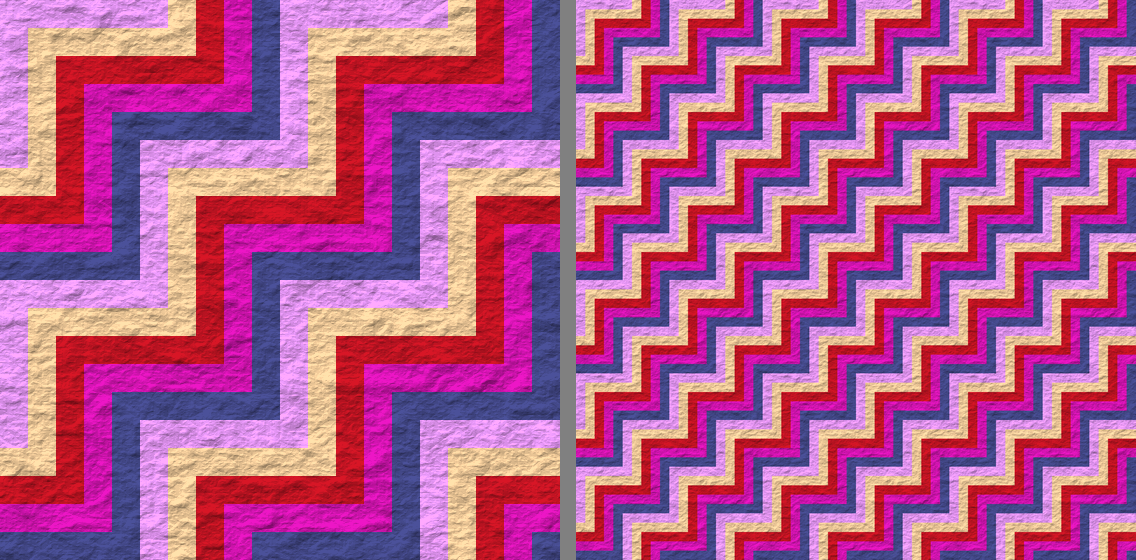
Left, the tile; right, the same tile 3 across and 3 down.
Write a three.js fragment shader that draws this pattern.

```glsl
varying vec2 vUv;

const float CELLS = 20.0;        // stripe widths across the canvas
const float COLOURS = 5.0;       // stripes in one staircase, also the step length
const float EDGE_SOFT = 0.0007;  // spacing of the edge smoothing samples
const vec3 LAVENDER = vec3(0.87, 0.57, 0.93);
const vec3 BEIGE = vec3(0.91, 0.765, 0.58);
const vec3 RED = vec3(0.73, 0.075, 0.13);
const vec3 MAGENTA = vec3(0.80, 0.075, 0.67);
const vec3 BLUE = vec3(0.255, 0.275, 0.52);

const vec2 GRAIN_FREQ = vec2(20.0, 27.0);  // whole numbers keep the grain seamless
const int GRAIN_OCTAVES = 4;
const vec2 LIGHT_DIR = vec2(-0.45, 0.89);
const float RELIEF_STEP = 0.0015;
const float RELIEF_GAIN = 0.0052;
const float SHADE_MIN = 0.62;
const float SHADE_MAX = 1.16;
const float MOTTLE = 0.10;

float hash(vec2 p) {
  vec3 q = fract(vec3(p.xyx) * 0.1031);
  q += dot(q, q.yzx + 33.33);
  return fract((q.x + q.y) * q.z);
}

// Dot of a random unit gradient with the offset from its lattice corner
float cornerSlope(vec2 corner, vec2 offset, vec2 period) {
  float angle = 6.2832 * hash(mod(corner, period) + period);
  return dot(vec2(cos(angle), sin(angle)), offset);
}

float wrappedNoise(vec2 uv, vec2 period) {
  vec2 p = uv * period;
  vec2 i = floor(p);
  vec2 f = p - i;
  vec2 w = f * f * f * (f * (f * 6.0 - 15.0) + 10.0);
  vec2 e = vec2(1.0, 0.0);
  float low = mix(cornerSlope(i, f, period),
                  cornerSlope(i + e, f - e, period), w.x);
  float high = mix(cornerSlope(i + e.yx, f - e.yx, period),
                   cornerSlope(i + 1.0, f - 1.0, period), w.x);
  return mix(low, high, w.y);
}

// Creased surface height: folded noise in halving octaves
float grainHeight(vec2 uv) {
  float height = 0.0;
  float amplitude = 1.0;
  vec2 period = GRAIN_FREQ;
  for (int k = 0; k < GRAIN_OCTAVES; k++) {
    float n = wrappedNoise(uv, period);
    height += amplitude * mix(n, abs(n), 0.5);
    amplitude *= 0.5;
    period *= 2.0;
  }
  return height;
}

float grainShade(vec2 uv) {
  float rise = grainHeight(uv) - grainHeight(uv + LIGHT_DIR * RELIEF_STEP);
  float mottle = MOTTLE * wrappedNoise(uv, vec2(11.0, 13.0));
  return clamp(1.0 + RELIEF_GAIN * rise / RELIEF_STEP + mottle, SHADE_MIN, SHADE_MAX);
}

vec3 stripeColour(float index) {
  if (index < 0.5) return LAVENDER;
  if (index < 1.5) return BEIGE;
  if (index < 2.5) return RED;
  if (index < 3.5) return MAGENTA;
  return BLUE;
}

// Nested right-angled steps, each flight shifted by one step length
vec3 staircase(vec2 uv) {
  vec2 cell = floor(vec2(uv.x, 1.0 - uv.y) * CELLS);
  float flight = floor((cell.y + 0.5) / COLOURS);
  float row = cell.y - flight * COLOURS;
  float column = mod(cell.x - flight * COLOURS + 0.5, 2.0 * COLOURS) - 0.5;
  return stripeColour(min(column, max(row, column - COLOURS)));
}

void main() {
  // Average a small grid of samples to smooth the edges
  vec3 colour = vec3(0.0);
  for (int y = -1; y <= 1; y++) {
    for (int x = -1; x <= 1; x++) {
      colour += staircase(vUv + vec2(float(x), float(y)) * EDGE_SOFT);
    }
  }
  colour /= 9.0;

  gl_FragColor = vec4(colour * grainShade(vUv), 1.0);
}
```
